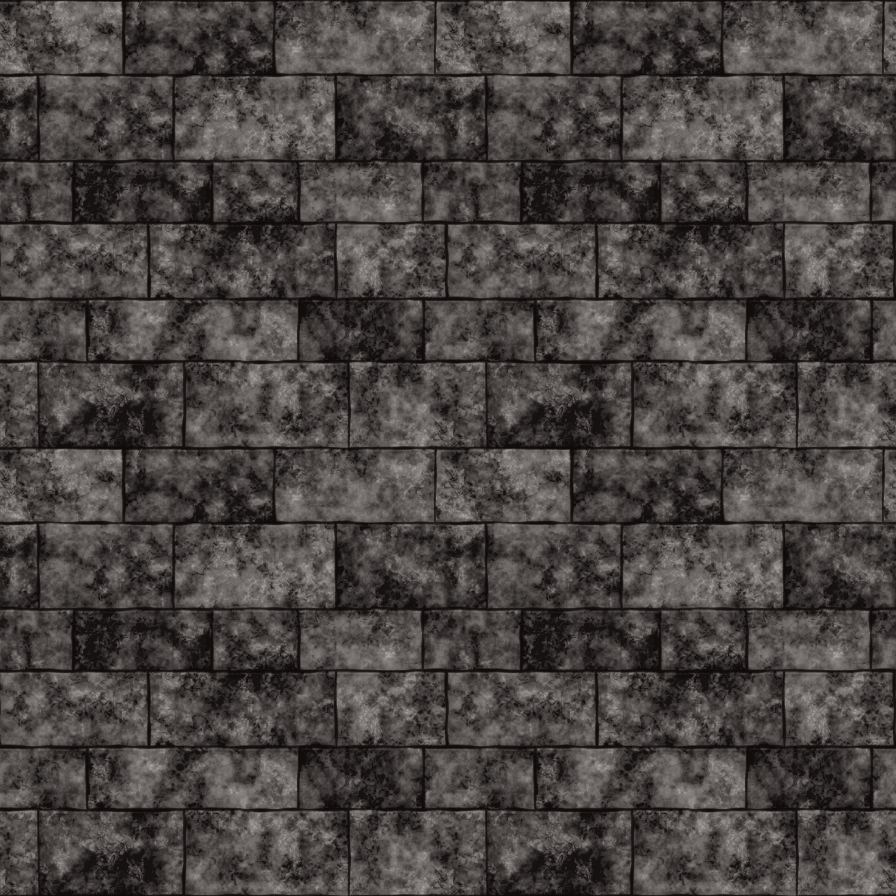
Give the GLSL for this texture, as a three.js fragment shader.

```glsl
varying vec2 vUv;

const float REPEATS = 2.0;
const vec3 SOOT = vec3(0.045, 0.030, 0.028);
const vec3 PALE = vec3(0.560, 0.540, 0.530);
const float JOINT_WIDTH = 0.0026;
const float JOINT_WOBBLE = 0.0035;
const float CLOUD_CONTRAST = 0.95;
const float GRAIN_CONTRAST = 1.15;
const float FLECK_STRENGTH = 0.26;
const float PIT_STRENGTH = 0.24;
const float LIGHT = 0.58;
const float MID = 0.52;
const float DIM = 0.45;
const float DARK = 0.33;

// One course of stones: each tone belongs to the stone ending at that joint
struct Course { float top; float bottom; vec4 joints; vec4 tones; };

Course courseAt(float y) {
  if (y < 0.167) return Course(0.0, 0.167, vec4(0.276, 0.612, 0.971, 0.971), vec4(LIGHT, DARK, MID, MID));
  if (y < 0.359) return Course(0.167, 0.359, vec4(0.086, 0.388, 0.750, 0.750), vec4(DARK, DIM, LIGHT, LIGHT));
  if (y < 0.497) return Course(0.359, 0.497, vec4(0.164, 0.474, 0.667, 0.943), vec4(DIM, DARK, DIM, LIGHT));
  if (y < 0.667) return Course(0.497, 0.667, vec4(0.331, 0.750, 0.997, 0.997), vec4(LIGHT, DIM, LIGHT, LIGHT));
  if (y < 0.807) return Course(0.667, 0.807, vec4(0.195, 0.667, 0.945, 0.945), vec4(DIM, LIGHT, DARK, DARK));
  return Course(0.807, 1.0, vec4(0.086, 0.411, 0.779, 0.779), vec4(LIGHT, DARK, MID, MID));
}

vec2 hash2(vec2 p) {
  vec3 q = fract(p.xyx * vec3(0.1031, 0.1030, 0.0973));
  q += dot(q, q.yzx + 33.33);
  return fract((q.xx + q.yz) * q.zy);
}

// Value noise that wraps after a whole number of cells
float noise(vec2 p, float period) {
  vec2 cell = floor(p);
  vec2 f = fract(p);
  f = f * f * (3.0 - 2.0 * f);
  vec2 a = mod(cell, period);
  vec2 b = mod(cell + 1.0, period);
  return mix(mix(hash2(a).x, hash2(vec2(b.x, a.y)).x, f.x),
             mix(hash2(vec2(a.x, b.y)).x, hash2(b).x, f.x), f.y);
}

float layered(vec2 p, float period) {
  float sum = 0.0;
  float weight = 0.5;
  float total = 0.0;
  for (int i = 0; i < 4; i++) {
    sum += weight * noise(p * period + 7.3 * float(i), period);
    total += weight;
    weight *= 0.75;
    period *= 2.0;
  }
  return sum / total;
}

// Cellular spots of varied size, wrapping like the noise
float spots(vec2 p, float period) {
  p *= period;
  vec2 cell = floor(p);
  float cover = 0.0;
  for (int y = -1; y <= 1; y++) {
    for (int x = -1; x <= 1; x++) {
      vec2 c = cell + vec2(float(x), float(y));
      vec2 seed = hash2(mod(c, period));
      float radius = 0.05 + 0.5 * fract(seed.x * 13.7 + seed.y * 5.1);
      cover = max(cover, 1.0 - smoothstep(radius * 0.4, radius + 0.15, length(p - c - seed)));
    }
  }
  return cover;
}

void main() {
  vec2 tile = fract(vUv * REPEATS);
  vec2 wobble = vec2(noise(tile * 24.0, 24.0), noise(tile * 24.0 + 11.5, 24.0)) - 0.5;
  vec2 p = fract(vec2(tile.x, 1.0 - tile.y) + wobble * JOINT_WOBBLE);

  // Find the stone and the distances to its sides
  Course course = courseAt(p.y);
  float right = 2.0;
  float left = 2.0;
  float tone = MID;
  float stone = 0.0;
  for (int i = 0; i < 4; i++) {
    float ahead = fract(course.joints[i] - p.x);
    if (ahead < right) {
      right = ahead;
      tone = course.tones[i];
      stone = float(i);
    }
    left = min(left, fract(p.x - course.joints[i]));
  }
  float above = p.y - course.top;
  float below = course.bottom - p.y;
  float edge = min(min(left, right), min(above, below));

  // Mottled surface, shifted for each stone and roughened by its grain
  vec2 q = tile + hash2(vec2(stone + 3.0, floor(course.top * 100.0) + 5.0));
  vec2 rough = vec2(noise(q * 90.0, 90.0), noise(q * 90.0 + 31.4, 90.0)) - 0.5;
  vec2 r = q + rough * 0.012;
  float cloud = layered(r, 12.0);
  float grain = layered(q + 0.37, 36.0);
  float patches = layered(r + 0.61, 10.0);
  float value = tone + CLOUD_CONTRAST * (cloud - 0.5) + GRAIN_CONTRAST * (grain - 0.5);

  // Pale worn patches, flecks and dark pits
  value += 0.17 * smoothstep(0.56, 0.72, patches + 0.5 * (grain - 0.5));
  value += FLECK_STRENGTH * spots(r, 115.0) * smoothstep(0.45, 0.66, patches + 0.4 * (grain - 0.5));
  value -= PIT_STRENGTH * spots(r + 0.23, 96.0) * smoothstep(0.46, 0.64, 1.0 - cloud);
  value = 0.07 + 0.93 * max(value, 0.0);
  value -= 0.3 * max(value - 0.72, 0.0);

  // Chipped rim, thin lit upper edge and dark joint
  value -= 0.14 * (1.0 - smoothstep(0.0, 0.020, edge)) * (0.3 + grain);
  value += 0.13 * smoothstep(0.003, 0.006, above) * (1.0 - smoothstep(0.006, 0.010, above));
  float wear = noise(tile * 28.0 + 4.7, 28.0);
  float width = JOINT_WIDTH * (0.6 + 0.9 * wear);
  float joint = 1.0 - smoothstep(width * 0.4, width * 1.8, edge);
  value = mix(max(value, 0.04), 0.02, joint * (0.7 + 0.3 * wear));

  gl_FragColor = vec4(mix(SOOT, PALE, value), 1.0);
}
```
